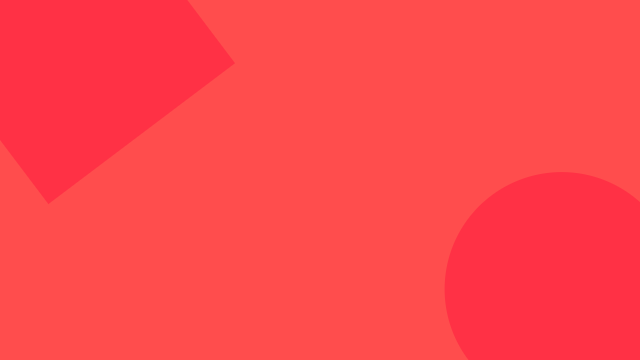
Reproduce this background procedurally as a WebGL 1 fragment shader.

```glsl
precision highp float;

uniform vec2 u_resolution;

// Lengths are in units of the canvas height, angles in radians
const vec3 BACKGROUND_COLOR = vec3(1.0, 0.302, 0.302);
const vec3 SHAPE_COLOR = vec3(1.0, 0.192, 0.269);
const vec2 SQUARE_CENTER = vec2(0.198, 0.888);
const float SQUARE_HALF_SIDE = 0.3248;
const float SQUARE_ANGLE = 0.6465;
const vec2 CIRCLE_CENTER = vec2(1.5602, 0.1968);
const float CIRCLE_RADIUS = 0.3252;

// Signed distance to a square turned counterclockwise by angle
float squareDistance(vec2 p, float halfSide, float angle) {
  float c = cos(angle);
  float s = sin(angle);
  vec2 local = vec2(c * p.x + s * p.y, c * p.y - s * p.x);
  vec2 d = abs(local) - halfSide;
  return length(max(d, 0.0)) + min(max(d.x, d.y), 0.0);
}

float circleDistance(vec2 p, float radius) {
  return length(p) - radius;
}

void main() {
  float pixel = 1.0 / u_resolution.y;
  vec2 p = gl_FragCoord.xy * pixel;

  // Union of both shapes
  float square = squareDistance(p - SQUARE_CENTER, SQUARE_HALF_SIDE, SQUARE_ANGLE);
  float circle = circleDistance(p - CIRCLE_CENTER, CIRCLE_RADIUS);
  float shape = min(square, circle);

  // Edge smoothed over one pixel
  float coverage = clamp(0.5 - shape / pixel, 0.0, 1.0);
  gl_FragColor = vec4(mix(BACKGROUND_COLOR, SHAPE_COLOR, coverage), 1.0);
}
```
